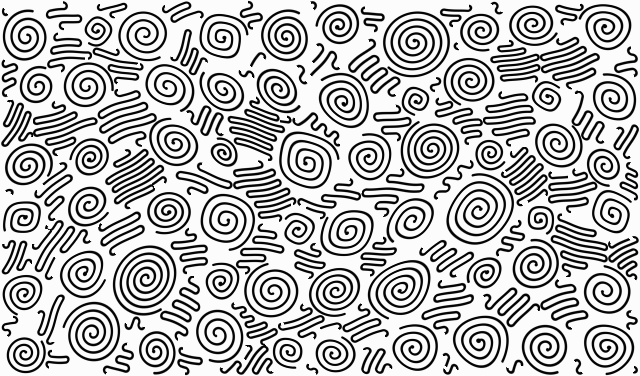
This pattern is drawn by a WebGL 2 fragment shader. Its source:

```glsl
#version 300 es
precision highp float;
// Hand-drawn black spirals packed on white, with serpentine squiggles filling the gaps.

// Lengths are in grid cells; the canvas is ROWS cells high.
#define ROWS 6.0
#define JITTER 0.17
#define MAX_RADIUS 0.64
#define DISC_MARGIN 0.03
#define HALF_STROKE 0.019
#define SPIRAL_PITCH 0.118
#define SQUIGGLE_PITCH 0.092
#define SQUIGGLE_GAP 0.022
#define FRAME 0.05
#define WARP 0.16

uniform vec2 u_resolution;
out vec4 fragColor;

const float TAU = 6.2831853;
const float FAR = 9.0;
const vec3 INK = vec3(0.01);
const vec3 PAPER = vec3(0.99);
const int SIDE = 8;

vec2 hash2(vec2 cell) {
    vec3 h = fract(cell.xyx * vec3(0.1031, 0.1030, 0.0973));
    h += dot(h, h.yzx + 33.33);
    return fract((h.xx + h.yz) * h.zy);
}

bool isOdd(vec2 cell) { return mod(cell.x + cell.y, 2.0) > 0.5; }

// Jittered centre, growth weight and largest radius inside the frame.
vec4 site(vec2 cell, vec2 grid) {
    vec2 centre = cell + 0.5 + JITTER * (2.0 * hash2(cell + 7.0) - 1.0);
    vec2 edge = min(centre, grid - centre);
    float limit = clamp(min(edge.x, edge.y), 0.0, MAX_RADIUS);
    float weight = 0.5 + 0.5 * hash2(cell + 41.0).x + (isOdd(cell) ? 0.3 : 0.0);
    return vec4(centre, limit > 0.0 ? weight : 0.001, limit);
}

// Packs the four discs around a corner: all share room, then odd and even ones grow.
void packDiscs(vec2 corner, vec2 grid, out vec3 discs[4]) {
    vec4 sites[SIDE * SIDE];
    for (int i = 0; i < SIDE * SIDE; i++)
        sites[i] = site(corner + vec2(i % SIDE, i / SIDE) - 4.0, grid);
    for (int stage = 0; stage < 3; stage++)
        for (int y = stage + 1; y < SIDE - 1 - stage; y++)
            for (int x = stage + 1; x < SIDE - 1 - stage; x++) {
                vec2 cell = corner + vec2(x, y) - 4.0;
                if (stage > 0 && isOdd(cell) != (stage == 1)) continue;
                vec4 self = sites[y * SIDE + x];
                float radius = site(cell, grid).w;
                for (int k = 0; k < 9; k++) {
                    if (k == 4) continue;
                    vec4 other = sites[(y + k / 3 - 1) * SIDE + x + k % 3 - 1];
                    float d = distance(self.xy, other.xy);
                    bool shared = stage == 0 || k % 2 == 0;
                    radius = min(radius, shared ? d * self.z / (self.z + other.z) : d - other.w);
                }
                sites[y * SIDE + x].w = radius;
            }
    for (int i = 0; i < 4; i++) discs[i] = sites[(3 + i / 2) * SIDE + 3 + i % 2].xyw;
}

vec2 polar(float r, float turn) { return r * vec2(cos(TAU * turn), sin(TAU * turn)); }

// Distance to a slightly lobed spiral with round ends and a dot at its heart.
float spiral(vec2 p, float radius, vec2 cell) {
    vec2 rnd = hash2(cell + 83.0), look = hash2(cell + 127.0);
    float angle = atan(rnd.x < 0.5 ? p.y : -p.y, p.x);
    float lobes = 2.0 + floor(3.0 * look.x);
    float r = length(p) * (1.0 + 0.1 * look.y * (0.5 + 0.5 * cos(lobes * angle + TAU * rnd.x)));
    float turn = fract(angle / TAU + rnd.y);
    float pitch = SPIRAL_PITCH * mix(0.75, 1.0, smoothstep(0.2, 0.45, radius)) * (0.9 + 0.25 * look.x);
    float first = 0.3, last = max(0.6, (radius - DISC_MARGIN) / pitch);
    float winding = turn + clamp(round(r / pitch - turn), ceil(first - turn), floor(last - turn));
    float d = winding < first || winding > last ? FAR : abs(r - winding * pitch);
    vec2 q = polar(r, turn);
    d = min(d, distance(q, polar(last * pitch, last)));
    return min(d, distance(q, polar(first * pitch, first)) - 0.018 * look.y);
}

// Free stretch around v of the line start + v * along, between discs and box.
vec2 freeSpan(vec2 start, vec2 along, float v, vec3 discs[4], vec2 lo, vec2 hi, float room) {
    vec2 t0 = (lo - start) / along, t1 = (hi - start) / along;
    vec2 enter = min(t0, t1), leave = max(t0, t1);
    vec2 span = vec2(max(enter.x, enter.y), min(leave.x, leave.y));
    for (int i = 0; i < 4; i++) {
        vec2 toDisc = discs[i].xy - start;
        float nearest = dot(toDisc, along), keepOut = discs[i].z + room;
        float chord = keepOut * keepOut - dot(toDisc, toDisc) + nearest * nearest;
        if (chord < 0.0) continue;
        if (nearest > v) span.y = min(span.y, nearest - sqrt(chord));
        else span.x = max(span.x, nearest + sqrt(chord));
    }
    return span;
}

// Distance to a serpentine that fills the gap around a grid corner.
float squiggle(vec2 p, vec2 corner, vec3 discs[4], vec2 grid) {
    vec2 rnd = hash2(corner + 211.0);
    float pitch = SQUIGGLE_PITCH * mix(0.9, 1.2, rnd.y), bend = 0.5 * pitch, room = bend + SQUIGGLE_GAP;
    vec2 lo = max(corner - 0.5 + room, vec2(FRAME + bend));
    vec2 hi = min(corner + 0.5 - room, grid - FRAME - bend);
    float tilt = mix(-0.4, 1.2, rnd.x);
    vec2 along = vec2(cos(tilt), sin(tilt)), across = vec2(-along.y, along.x);
    float v = dot(p - corner, along);
    float u = dot(p - corner, across) + 0.018 * sin(8.0 * v + TAU * rnd.y);
    // Upper and lower turns alternate, one stroke apart.
    float topU = pitch * (2.0 * floor(0.5 * u / pitch) + 1.0);
    float lowU = pitch * 2.0 * floor(0.5 * u / pitch + 0.5);
    vec2 top = freeSpan(corner + across * topU, along, v, discs, lo, hi, room);
    vec2 low = freeSpan(corner + across * lowU, along, v, discs, lo, hi, room);
    bool hasTop = top.x <= top.y, hasLow = low.x <= low.y;
    if (hasTop && v > top.y) return abs(length(vec2(u - topU, v - top.y)) - bend);
    if (hasLow && v < low.x) return abs(length(vec2(u - lowU, low.x - v)) - bend);
    return hasTop && hasLow ? abs(abs(u - topU) - bend) : FAR;
}

void main() {
    vec2 grid = vec2(round(ROWS * u_resolution.x / u_resolution.y), ROWS);
    vec2 p = gl_FragCoord.xy / u_resolution * grid;
    // Gentle bending that leaves the canvas border in place.
    p += WARP * sin(0.5 * TAU * p / grid) * sin(vec2(1.3, 1.1) * p.yx + vec2(0.6, 2.1));
    vec2 corner = round(p);
    vec3 discs[4];
    packDiscs(corner, grid, discs);
    float d = squiggle(p, corner, discs, grid);
    for (int i = 0; i < 4; i++)
        if (discs[i].z > 0.0)
            d = min(d, spiral(p - discs[i].xy, discs[i].z, corner + vec2(i % 2, i / 2) - 1.0));
    float soft = 0.7 * ROWS / u_resolution.y;
    fragColor = vec4(mix(INK, PAPER, smoothstep(HALF_STROKE - soft, HALF_STROKE + soft, d)), 1.0);
}
```
